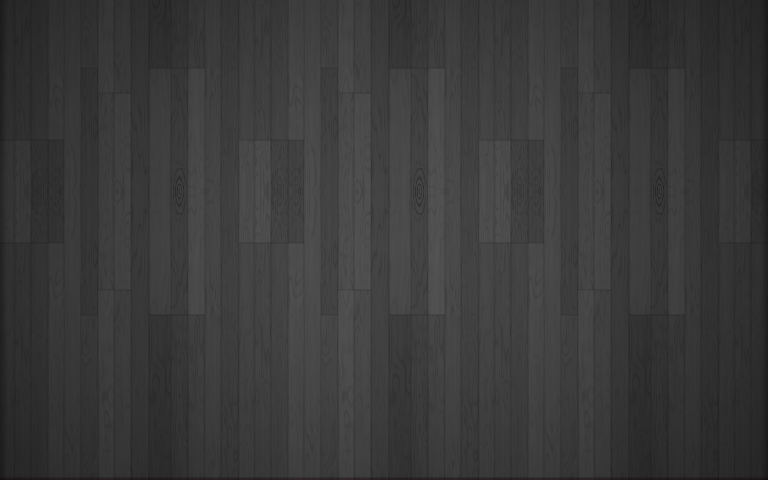
This texture is drawn by a WebGL 2 fragment shader. Its source:

```glsl
#version 300 es
precision highp float;
// Dark grey wooden floor: a block of fourteen upright planks repeats every half
// canvas height across and is mirrored about a level line. Stretched noise gives
// the grain, bent rings give the knots, and a soft vignette dims the sides.
uniform vec2 u_resolution;
out vec4 fragColor;

// Left edges of the planks within one block, in canvas heights
const float plankEdge[15] = float[15](0.0, 0.033, 0.067, 0.103, 0.136, 0.171, 0.207, 0.240,
                                      0.276, 0.313, 0.359, 0.394, 0.429, 0.463, 0.5);

// Per plank: joint distance from the mirror line, tone inside it, tone beyond it
const vec3 plankTone[14] = vec3[14](
  vec3(0.107, 1.05, 0.97), vec3(0.107, 1.07, 0.96), vec3(0.107, 0.93, 0.95),
  vec3(0.107, 0.91, 1.05), vec3(0.9, 1.04, 1.04), vec3(0.257, 0.91, 0.98),
  vec3(0.205, 1.04, 1.08), vec3(0.205, 1.06, 1.01), vec3(0.9, 0.90, 0.90),
  vec3(0.257, 0.99, 0.83), vec3(0.257, 0.91, 0.88), vec3(0.257, 1.08, 0.95),
  vec3(0.9, 0.99, 0.99), vec3(0.9, 0.92, 0.92));

float hash(vec2 p) {
  return fract(sin(dot(p, vec2(12.9898, 78.233))) * 43758.5453);
}

float noise(vec2 p) {
  vec2 i = floor(p), f = fract(p);
  f = f * f * (3.0 - 2.0 * f);
  return mix(mix(hash(i), hash(i + vec2(1, 0)), f.x),
             mix(hash(i + vec2(0, 1)), hash(i + vec2(1, 1)), f.x), f.y);
}

// Grain brightness; p.x runs across the plank from its middle, p.y from the mirror
float grain(vec2 p, float id) {
  vec2 s = p + vec2(id * 3.7, id * 1.3);
  float streaks = 0.6 * noise(s * vec2(230.0, 9.0)) + 0.4 * noise(s * vec2(420.0, 40.0)) - 0.5;
  float field = noise(s * vec2(55.0, 5.0)) + 0.35 * noise(s * vec2(90.0, 22.0));
  float veins = pow(0.5 + 0.5 * sin(field * 38.0), 5.0) * noise(s * vec2(30.0, 11.0) + 9.0);
  return 0.09 * streaks - 0.13 * veins;
}

// Nested, slightly ragged ovals lying on the mirror line
float knot(vec2 p) {
  float r = length(p * vec2(1.0, 0.28)) + 0.004 * (noise(p * vec2(150.0, 45.0) + 40.0) - 0.5);
  float rings = pow(0.5 + 0.5 * cos(r * 1500.0), 3.0);
  return rings * (1.0 - smoothstep(0.006, 0.022, r));
}

void main() {
  vec2 p = gl_FragCoord.xy / u_resolution.y;
  float width = u_resolution.x / u_resolution.y;
  float px = 1.0 / u_resolution.y;

  // Fold into one block
  vec2 q = vec2(mod(p.x + 0.0027, 0.5), abs(p.y - 0.601));
  int id = 0;
  for (int i = 1; i < 14; i++) if (q.x >= plankEdge[i]) id = i;
  float left = plankEdge[id], right = plankEdge[id + 1];
  vec3 plank = plankTone[id];

  // Plank tone, changing at the end joint
  float beyond = smoothstep(-px, px, q.y - plank.x);
  float tone = mix(plank.y, plank.z, beyond);

  // Grain, with a strong knot in one plank and faint ones in two others
  vec2 local = vec2(q.x - 0.5 * (left + right), q.y);
  tone += mix(grain(local, float(id)), grain(local, float(id) + 20.0), beyond);
  float knotStrength = id == 10 ? 0.26 : (id == 2 || id == 3 ? 0.10 : 0.0);
  tone -= knotStrength * knot(local);

  // Thin dark seams along the sides and at the joints
  float side = min(q.x - left, right - q.x);
  tone -= 0.10 * (1.0 - smoothstep(0.0004, 0.0012 + px, side));
  tone -= 0.09 * (1.0 - smoothstep(0.0004, 0.0012 + px, abs(q.y - plank.x)));

  // Light falling off from the middle, and darkened borders
  vec2 c = p - vec2(0.5 * width, 0.5);
  float light = 0.295 * exp(-0.65 * c.x * c.x - 0.9 * c.y * c.y);
  light *= mix(0.72, 1.0, smoothstep(0.0, 0.018, min(p.x, width - p.x)));
  vec3 color = vec3(light * tone);
  color *= mix(vec3(0.75, 0.6, 0.68), vec3(1.0), smoothstep(0.002, 0.008, p.y));
  fragColor = vec4(color, 1.0);
}
```
